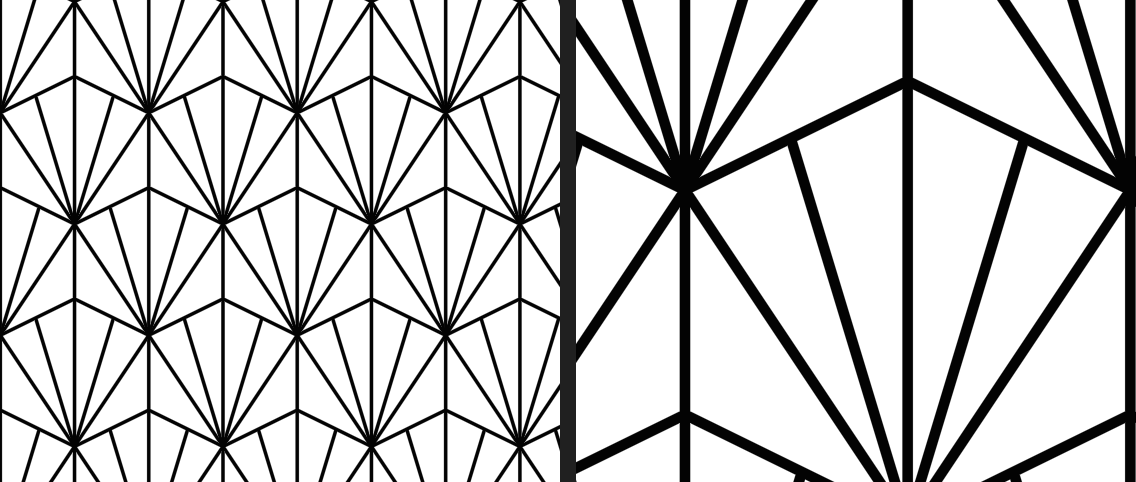
Left: the whole. Right: its middle third, enlarged.
Reproduce this pattern procedurally as a WebGL 2 fragment shader.

```glsl
#version 300 es
precision highp float;
// Art deco lattice of staggered five-ray fans in black line on white.

uniform vec2 u_resolution;
out vec4 fragColor;

// Lengths are fractions of the canvas width.
const vec2  FIRST_HUB   = vec2(0.1331, 0.0634);
const float HALF_WIDTH  = 0.13255;  // half the distance between hubs in a row
const float ROW_HEIGHT  = 0.1986;   // each row shifts by half a fan
const float ROOF_RISE   = 0.0650;   // apex height above the shoulders
const float RAY_SPREAD  = 0.525;    // where the inner ray meets the roof
const float LINE_RADIUS = 0.00315;
const float EDGE_PIXELS = 0.75;
const vec3  PAPER = vec3(1.0);
const vec3  INK   = vec3(0.01);

float segmentDistance(vec2 p, vec2 a, vec2 b) {
    vec2 along = b - a;
    float t = clamp(dot(p - a, along) / dot(along, along), 0.0, 1.0);
    return length(p - a - along * t);
}

// Right half of one fan with its hub at the origin.
float fanDistance(vec2 p) {
    vec2 hub = vec2(0.0);
    vec2 shoulder = vec2(HALF_WIDTH, ROW_HEIGHT);
    vec2 apex = vec2(0.0, ROW_HEIGHT + ROOF_RISE);
    vec2 rayTip = mix(apex, shoulder, RAY_SPREAD);
    float d = segmentDistance(p, hub, shoulder);
    d = min(d, segmentDistance(p, hub, rayTip));
    return min(d, segmentDistance(p, apex, shoulder));
}

// Mirrored distance to the nearest multiple of the fan width.
float foldX(float x) {
    return abs(mod(x + HALF_WIDTH, 2.0 * HALF_WIDTH) - HALF_WIDTH);
}

void main() {
    vec2 p = gl_FragCoord.xy / u_resolution.x - FIRST_HUB;

    // Uprights pass through every hub and apex.
    float x = foldX(p.x);
    float d = min(x, HALF_WIDTH - x);

    // Fans of the rows that can reach this point.
    float baseRow = floor(p.y / ROW_HEIGHT);
    for (int i = -1; i <= 1; i++) {
        float row = baseRow + float(i);
        float shift = mod(row, 2.0) * HALF_WIDTH;
        vec2 local = vec2(foldX(p.x - shift), p.y - row * ROW_HEIGHT);
        d = min(d, fanDistance(local));
    }

    float edge = EDGE_PIXELS / u_resolution.x;
    float ink = 1.0 - smoothstep(-edge, edge, d - LINE_RADIUS);
    fragColor = vec4(mix(PAPER, INK, ink), 1.0);
}
```
